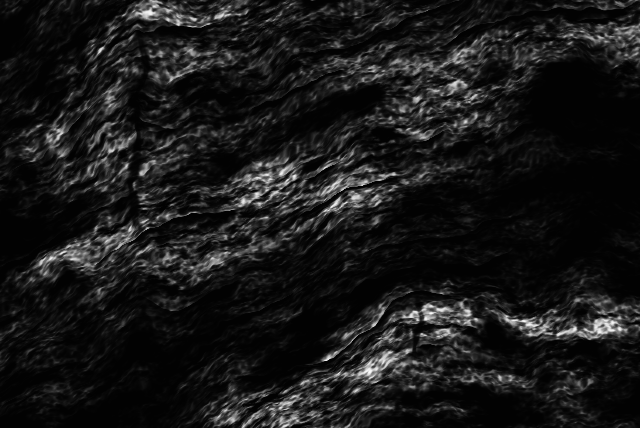
Write a Shadertoy shader that draws this texture.

```glsl
float hash(vec2 p) {
    vec3 q = fract(p.xyx * 0.1031);
    q += dot(q, q.yzx + 33.33);
    return fract((q.x + q.y) * q.z);
}

float noise(vec2 p) {
    vec2 i = floor(p), f = fract(p);
    f = f * f * (3.0 - 2.0 * f);
    float low = mix(hash(i), hash(i + vec2(1, 0)), f.x);
    float high = mix(hash(i + vec2(0, 1)), hash(i + vec2(1, 1)), f.x);
    return mix(low, high, f.y);
}

float fbm(vec2 p) {
    float sum = 0.0, amp = 0.533;
    for (int k = 0; k < 4; k++) {
        sum += amp * noise(p);
        p = mat2(1.9, 0.25, -0.25, 1.9) * p + 17.3;
        amp *= 0.5;
    }
    return sum;
}

// Distance to the nearest scattered cell centre
float cells(vec2 p) {
    vec2 i = floor(p);
    float nearest = 2.0;
    for (int y = -1; y <= 1; y++)
    for (int x = -1; x <= 1; x++) {
        vec2 c = i + vec2(x, y);
        vec2 centre = c + vec2(hash(c), hash(c + 71.7));
        nearest = min(nearest, length(p - centre));
    }
    return nearest;
}

// Soft glow around a segment
float band(vec2 p, vec2 a, vec2 b, float width) {
    vec2 ab = b - a;
    float along = clamp(dot(p - a, ab) / dot(ab, ab), 0.0, 1.0);
    float d = length(p - a - ab * along) / width;
    return exp(-d * d);
}

// Ragged dark fissure between two heights; 1 outside, 0 inside
float fissure(vec2 p, float x, float width, float low, float high) {
    float wander = 0.09 * (fbm(vec2(p.y * 7.0, x * 30.0)) - 0.5);
    float ragged = width * (0.3 + 1.6 * noise(p * 32.0));
    float open = smoothstep(low, low + 0.06, p.y) * smoothstep(high, high - 0.1, p.y);
    return 1.0 - 0.9 * open * (1.0 - smoothstep(ragged * 0.4, ragged * 1.5, abs(p.x - x - wander)));
}

// Height above a bent, chipped rock layer
float strataHeight(vec2 p) {
    float rise = 0.32 * smoothstep(0.25, 0.95 + 0.5 * p.y, p.x) + 0.5 * min(p.x, 0.32);
    float waves = 0.012 * sin(p.x * 13.0 + p.y * 5.0) + 0.005 * sin(p.x * 31.0 - p.y * 9.0);
    float chips = 0.022 * (fbm(p * 26.0) - 0.5);
    return p.y - rise - waves + chips + 0.1 * (fbm(p * 3.5) - 0.5);
}

// Broken stretches where a ledge juts out
float jut(float x, float id) {
    return smoothstep(0.48, 0.66, noise(vec2(x, id * 3.7)));
}

// Stacked ledges: x is the shade of the face, y its bright lower lip
vec2 ledges(vec2 layer, float count, float stretch) {
    float stack = layer.y * count + 1.6 * fbm(layer * vec2(0.5, 0.8) * stretch) + 20.0;
    float id = floor(stack), f = stack - id;
    float here = jut(layer.x * stretch, id), above = jut(layer.x * stretch, id + 1.0);
    float start = smoothstep(0.0, 0.003 * count, f);
    float tone = mix(hash(vec2(id, 5.0)), hash(vec2(id + 1.0, 5.0)), smoothstep(0.8, 1.0, f));
    float shadow = mix(1.0, start, here) * (1.0 - above * smoothstep(0.55, 0.95, f));
    return vec2((0.55 + 0.65 * tone) * shadow, here * start * exp(-150.0 * f / count));
}

// Pools of raking light on the cliff
float lighting(vec2 p) {
    float light = 0.075;
    light += 0.65 * band(p, vec2(0.37, 0.42), vec2(0.78, 0.56), 0.080);
    light += 0.55 * band(p, vec2(0.80, 0.57), vec2(1.14, 0.69), 0.050);
    light += 0.42 * band(p, vec2(1.05, 0.82), vec2(1.50, 0.95), 0.070);
    light += 0.85 * band(p, vec2(1.00, 0.26), vec2(1.48, 0.23), 0.050);
    light += 0.60 * band(p, vec2(0.58, 0.03), vec2(0.98, 0.24), 0.065);
    light += 0.42 * band(p, vec2(0.16, 0.45), vec2(0.32, 0.90), 0.130);
    light += 0.20 * band(p, vec2(0.50, 0.95), vec2(0.95, 0.87), 0.140);
    light += 0.30 * band(p, vec2(0.75, 0.05), vec2(1.30, 0.10), 0.050);
    return light * (1.0 - 0.8 * band(p, vec2(1.30, 0.55), vec2(1.50, 0.60), 0.180));
}

void mainImage(out vec4 fragColor, in vec2 fragCoord) {
    vec2 p = fragCoord / iResolution.y;
    vec2 warp = vec2(fbm(p * 8.0 + 3.0), fbm(p * 8.0 + 41.0)) - 0.5;
    vec2 layer = vec2(p.x, strataHeight(p));

    // Bedding grain
    float bedding = fbm(layer * vec2(8.0, 34.0) + 9.0);
    float fine = fbm(layer * vec2(42.0, 110.0) + 50.0);
    float relief = pow(smoothstep(0.3, 0.76, 0.5 * bedding + 0.5 * fine), 1.25);

    // Thick and thin ledges
    vec2 thick = ledges(layer, 10.0, 8.0);
    vec2 thin = ledges(layer + 7.0, 27.0, 13.0);
    float face = thick.x * mix(0.5, 1.2, thin.x);
    float lip = thick.y + 0.55 * thin.y;

    // Broken blocks on the left
    float crag = smoothstep(0.12, 0.7, cells((p + 0.16 * warp) * vec2(19.0, 15.0)));
    float rough = 0.7 * smoothstep(0.42, 0.12, p.x);
    face = mix(face, 1.1 * crag * (0.5 + 0.6 * thin.x), rough);

    // Pits and bright grit
    float pits = mix(0.45, 1.15, smoothstep(0.1, 0.6, cells(layer * vec2(48.0, 80.0))));
    float grit = noise(layer * vec2(125.0, 175.0));
    float speckle = pits * (0.4 + 1.9 * grit * grit);

    // Patchy light over the whole face
    float patches = smoothstep(0.25, 0.58, fbm(layer * vec2(6.0, 12.0) + 80.0));
    float light = lighting(p + 0.12 * warp) * patches;

    float value = light * (2.3 * relief * face * speckle + 0.6 * lip * (0.4 + grit));
    value *= fissure(p, 0.32, 0.009, 0.42, 0.97);
    value *= fissure(p, 0.985, 0.006, 0.13, 0.34);
    value = 0.006 + 1.0 - exp(-value);
    fragColor = vec4(vec3(value), 1.0);
}
```
